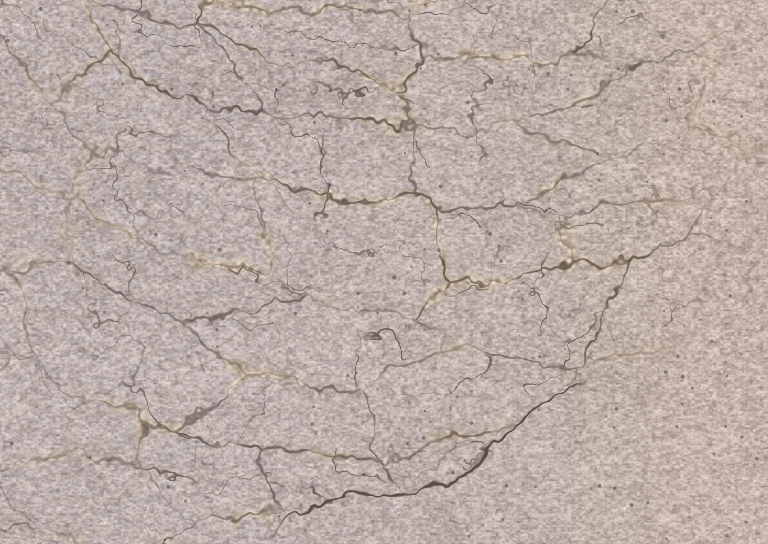
Reproduce this texture procedurally as a WebGL 1 fragment shader.

```glsl
precision highp float;
// Weathered asphalt: fine speckled grain crossed by a web of jagged cracks.
// Two warped Voronoi layers give long and short cracks, with loose crumbs
// beside the long ones; one open crack bounds the sound lower right corner.

uniform vec2 u_resolution;

float hash(vec2 p) {
  vec3 q = fract(p.xyx * 0.1031);
  q += dot(q, q.yzx + 33.33);
  return fract((q.x + q.y) * q.z);
}

vec2 hash2(vec2 p) {
  return vec2(hash(p + 17.3), hash(p + 71.9));
}

float noise(vec2 p) {
  vec2 i = floor(p), f = fract(p);
  f = f * f * (3.0 - 2.0 * f);
  return mix(mix(hash(i), hash(i + vec2(1, 0)), f.x),
             mix(hash(i + vec2(0, 1)), hash(i + vec2(1, 1)), f.x), f.y);
}

// Centred noise vector, for bending the cracks
vec2 wobble(vec2 p) {
  return vec2(noise(p + 40.0), noise(p + 90.0)) - 0.5;
}

// x: distance to the nearest cell border in canvas units, y: random per border
vec2 cellBorder(vec2 p, vec2 scale) {
  p *= scale;
  vec2 home = floor(p), nearId = home, nearTo = vec2(9.0);
  for (int y = -1; y <= 1; y++)
    for (int x = -1; x <= 1; x++) {
      vec2 id = home + vec2(x, y);
      vec2 to = id + 0.1 + 0.8 * hash2(id) - p;
      if (dot(to, to) < dot(nearTo, nearTo)) { nearTo = to; nearId = id; }
    }
  vec2 border = vec2(9.0, 0.0);
  for (int y = -2; y <= 2; y++)
    for (int x = -2; x <= 2; x++) {
      vec2 id = nearId + vec2(x, y);
      vec2 to = id + 0.1 + 0.8 * hash2(id) - p;
      vec2 across = to - nearTo;
      if (dot(across, across) > 0.0001) {
        float d = dot(0.5 * (nearTo + to), across) / length(across * scale);
        if (d < border.x) border = vec2(d, hash(nearId + id + 5.7));
      }
    }
  return border;
}

// Soft dark line, never thinner than about a pixel
float line(float d, float width) {
  float w = max(width, 0.8 / u_resolution.y);
  return 1.0 - smoothstep(0.25 * w, 1.25 * w, abs(d));
}

void main() {
  vec2 p = gl_FragCoord.xy / u_resolution.y;

  // Stone grain, slightly wider than tall, with broad tonal patches
  float grain = 0.17 * (noise(p * vec2(150, 240)) - 0.5)
              + 0.13 * (noise(p * vec2(290, 370) + 31.0) - 0.5)
              + 0.05 * (noise(p * vec2(45, 70) + 7.0) - 0.5)
              + 0.03 * (noise(p * 6.0) - 0.5);
  float chips = smoothstep(0.76, 0.95, noise(p * vec2(105, 170) + 63.0));
  vec3 color = vec3(0.752, 0.695, 0.668) + grain - 0.09 * chips;

  // Cool bluish stones on the left, warmer dust on the right
  float cool = noise(p * vec2(70, 110) + 12.0) * (1.0 - smoothstep(0.2, 1.3, p.x));
  color += vec3(-0.022, -0.008, 0.026) * cool;
  color += vec3(0.012, 0.004, -0.012) * smoothstep(0.9, 1.4, p.x);

  // Jagged, sagging space in which the cracks run
  vec2 jag = 0.045 * wobble(p * 8.0) + 0.022 * wobble(p * 28.0) + 0.011 * wobble(p * 85.0);
  vec2 q = p + jag;
  float sag = p.x - 0.8;
  q.y -= (0.12 + 0.35 * p.y) * sag * sag;

  // Open crack along the lower right, and where the web fades out
  float side = q.y - 0.01 - 0.43 * (p.x - 0.5) - 0.02 * sin(p.x * 13.0);
  float web = smoothstep(-0.02, 0.03, side)
            * (1.0 - 0.75 * smoothstep(1.1, 1.4, p.x))
            * mix(0.55, 1.0, smoothstep(0.0, 0.4, p.x));
  float openSpan = smoothstep(0.46, 0.56, p.x) * (1.0 - smoothstep(1.04, 1.1, p.x));

  vec2 longCrack = cellBorder(q + 3.0, vec2(3.2, 7.5));
  vec2 shortCrack = cellBorder(q + 0.6 * jag + 11.0, vec2(8.0, 11.0));
  float broken = smoothstep(0.2, 0.65, noise(p * 24.0 + 50.0));

  // Pale and tan crumbs scattered beside the long cracks
  float litter = (1.0 - smoothstep(0.002, 0.016, longCrack.x))
               * smoothstep(0.35, 0.7, noise(p * 13.0 + 8.0)) * web;
  float crumb = noise(p * vec2(130, 165) + 20.0);
  vec3 crumbColor = vec3(0.79, 0.72, 0.63) + 0.45 * (crumb - 0.53);
  color = mix(color, crumbColor, 0.75 * litter);

  // Cracks: short hairlines, long ones, then the open one
  float shortDark = line(shortCrack.x, 0.0023)
                  * smoothstep(0.2, 0.9, shortCrack.y) * mix(0.25, 0.7, broken);
  float longDark = line(longCrack.x, 0.0021 + 0.0016 * broken)
                 * mix(0.35, 0.85, longCrack.y) * mix(0.5, 1.0, broken);
  float openDark = 0.9 * openSpan * line(side, 0.0025 + 0.002 * broken);
  float dark = max(openDark, web * max(shortDark, longDark));
  color = mix(color, vec3(0.31, 0.26, 0.235), dark);

  // Sparse dark pits, more frequent toward the right
  vec2 pitGrid = p * 34.0, pitId = floor(pitGrid);
  vec2 pitTo = fract(pitGrid) - 0.25 - 0.5 * hash2(pitId);
  float pitSize = 0.05 + 0.1 * hash(pitId + 9.0);
  float pit = step(0.96 - 0.06 * p.x, hash(pitId + 3.0))
            * (1.0 - smoothstep(0.5 * pitSize, pitSize + 0.03, length(pitTo)));
  color = mix(color, vec3(0.38, 0.34, 0.32), 0.7 * pit);

  gl_FragColor = vec4(color, 1.0);
}
```
